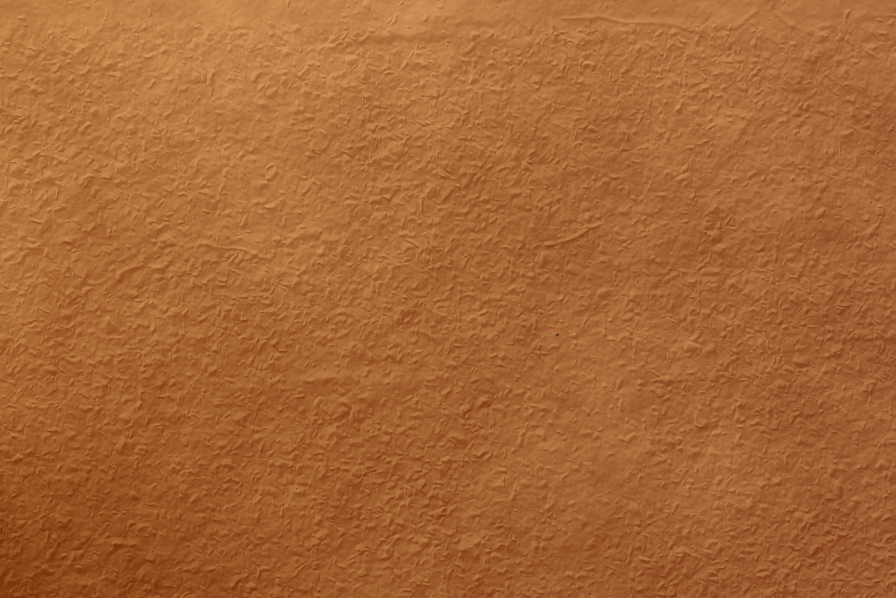
This texture is drawn by a Shadertoy shader. Its source:

```glsl
// Rough ochre plaster wall, painted over and lit from the upper left.
// A height field of cellular grit, brush strokes and ridges is shaded by its
// slope toward the light, on top of a slow warm gradient.

#define DARK_CLAY vec3(0.56, 0.29, 0.125)
#define PALE_CLAY vec3(0.77, 0.53, 0.31)
#define LIGHT_DIR vec2(-0.42, 0.91)
#define RELIEF 0.34
#define GRIT_SCALE 68.0
#define LUMP_SCALE 40.0
#define GRAIN_SCALE 95.0
#define SLOPE_STEP 0.0015
#define STAIN 0.42

vec2 hash2(vec2 p) {
    vec3 q = fract(p.xyx * vec3(0.1031, 0.1030, 0.0973));
    q += dot(q, q.yzx + 33.33);
    return fract((q.xx + q.yz) * q.zy);
}

float noise(vec2 p) {
    vec2 i = floor(p), f = fract(p);
    f = f * f * (3.0 - 2.0 * f);
    float low = mix(hash2(i).x, hash2(i + vec2(1, 0)).x, f.x);
    float high = mix(hash2(i + vec2(0, 1)).x, hash2(i + vec2(1, 1)).x, f.x);
    return mix(low, high, f.y);
}

// Octaves are turned against each other to hide the lattice
float layeredNoise(vec2 p) {
    mat2 turn = mat2(0.8, 0.6, -0.6, 0.8);
    vec2 q = turn * p * 2.1 + 7.3;
    return 0.55 * noise(p) + 0.3 * noise(q) + 0.15 * noise(turn * q * 2.1 + 3.1);
}

// Scattered, randomly turned oval crumbs; height in cell units
float crumbs(vec2 p, float coverage) {
    vec2 home = floor(p);
    float height = 0.0;
    for (int y = -1; y <= 1; y++)
    for (int x = -1; x <= 1; x++) {
        vec2 cell = home + vec2(x, y);
        vec2 place = hash2(cell), kind = hash2(cell + 71.3);
        float angle = 6.2832 * kind.x;
        vec2 d = p - cell - place;
        d = vec2(d.x * cos(angle) + d.y * sin(angle), d.y * cos(angle) - d.x * sin(angle));
        d.y *= 1.0 + 0.8 * place.y;
        float radius = mix(0.3, 0.75, kind.y * kind.y);
        float present = step(hash2(cell + 19.7).y, coverage);
        float dome = 1.0 - smoothstep(0.1, 1.0, length(d) / radius);
        height = max(height, present * radius * dome);
    }
    return height;
}

// Wobbling, broken ridge from a to b
float ridge(vec2 p, vec2 a, vec2 b) {
    p += 0.035 * (vec2(noise(p * 18.0), noise(p * 18.0 + 40.0)) - 0.5);
    vec2 ab = b - a;
    float t = clamp(dot(p - a, ab) / dot(ab, ab), 0.0, 1.0);
    float d = length(p - a - t * ab) / 0.004;
    return 0.006 * exp(-d * d) * smoothstep(0.25, 0.6, noise(p * 32.0 + 5.0));
}

// Soft elliptical patch
float patchMask(vec2 p, vec2 centre, vec2 size) {
    vec2 d = (p - centre) / size;
    return exp(-dot(d, d));
}

float wallHeight(vec2 p) {
    vec2 warped = p + 0.012 * (vec2(noise(p * 45.0), noise(p * 45.0 + 90.0)) - 0.5);
    warped += 0.007 * (vec2(noise(p * 120.0 + 9.0), noise(p * 120.0 + 60.0)) - 0.5);
    float rough = layeredNoise(p * 4.5 + 11.0);

    // Brushed areas: two level strokes and one sweeping arc
    float level = patchMask(p, vec2(0.60, 0.365), vec2(0.15, 0.035))
                + patchMask(p, vec2(0.73, 0.94), vec2(0.13, 0.04));
    float arc = patchMask(p, vec2(0.15, 0.62), vec2(0.20, 0.14));
    vec2 fromPivot = p - vec2(0.42, 0.28);
    float sweep = noise(vec2(length(fromPivot) * 95.0, atan(fromPivot.y, fromPivot.x) * 7.0));
    float stroke = noise(vec2(warped.x * 11.0, (warped.y - 0.08 * p.x) * 62.0));

    // Grit thins out in brushed areas and along the top band
    float bare = clamp(0.6 * level + 0.4 * arc + smoothstep(0.94, 0.98, p.y), 0.0, 0.85);
    bare = max(bare, 0.5 * patchMask(p, vec2(1.0, 0.25), vec2(0.10, 0.22)));
    float coverage = (1.0 - bare) * mix(0.4, 0.95, smoothstep(0.3, 0.65, rough));

    float h = crumbs(warped * GRIT_SCALE, coverage) / GRIT_SCALE;
    h += 0.8 * crumbs(warped * LUMP_SCALE + 31.0, 0.32 * coverage) / LUMP_SCALE;
    h += 0.015 * (1.0 - 0.7 * bare) * layeredNoise(warped * GRAIN_SCALE * 0.6);
    h += 0.0035 * (1.0 - 0.6 * bare) * noise(p.yx * GRAIN_SCALE * 1.7 + p);
    h += 0.016 * layeredNoise(warped * 22.0 + 4.0);
    h += 0.026 * level * stroke + 0.010 * arc * sweep;

    // Cracks, drips and the ledge below the top band
    h += 1.3 * ridge(p, vec2(0.14, 0.53), vec2(0.34, 0.58));
    h += 1.3 * ridge(p, vec2(0.34, 0.58), vec2(0.56, 0.59));
    h += 2.0 * ridge(p, vec2(0.65, 0.46), vec2(0.75, 0.52));
    h += 2.0 * ridge(p, vec2(0.92, 0.59), vec2(1.05, 0.64));
    h += ridge(p, vec2(0.95, 0.965), vec2(1.5, 0.97));
    return h;
}

void mainImage(out vec4 fragColor, in vec2 fragCoord) {
    vec2 p = fragCoord / iResolution.y;
    vec2 uv = fragCoord / iResolution.xy;

    // Slow light falloff, dim corners and stains
    float tone = 0.50 + 0.44 * (uv.y - 0.5);
    tone += 0.26 * patchMask(p, vec2(0.24, 1.0), vec2(0.42, 0.32));
    tone -= 0.38 * patchMask(p, vec2(0.0, 0.0), vec2(0.40, 0.28));
    tone -= 0.20 * pow(uv.x, 4.0) * uv.y;
    tone += STAIN * (layeredNoise(p * 5.0 + 2.0) - 0.5);
    tone += 0.5 * STAIN * (layeredNoise(p * 19.0 + 8.0) - 0.5);

    // Slope toward the light, with strong edges held back
    vec2 offset = SLOPE_STEP * LIGHT_DIR;
    float slope = (wallHeight(p - offset) - wallHeight(p + offset)) / (2.0 * SLOPE_STEP);
    tone += RELIEF * slope / (1.0 + 0.45 * abs(slope));

    // Pinker to the right, more orange to the left
    vec3 color = mix(DARK_CLAY, PALE_CLAY, clamp(tone, -0.35, 1.25));
    color += vec3(0.0, 0.006, 0.035) * (uv.x - 0.5);

    // One small pit
    float pit = 1.0 - smoothstep(0.001, 0.0035, length(p - vec2(0.932, 0.44)));
    fragColor = vec4(color * (1.0 - 0.5 * pit), 1.0);
}
```
